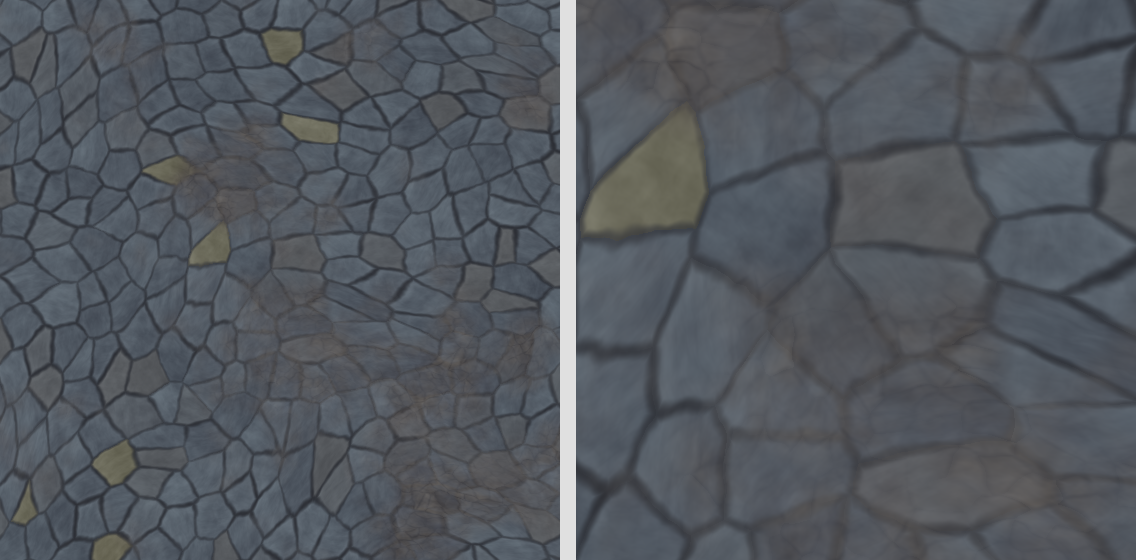
Left, the full canvas; right, a detail of the centre.
Give the GLSL for this texture, as a Shadertoy shader.

```glsl
// Worn blue-grey cobblestones in slanting, bent rows, with brown dirt filling some joints.

const vec3 SLATE_DARK  = vec3(0.265, 0.280, 0.322);
const vec3 SLATE_LIGHT = vec3(0.385, 0.415, 0.455);
const vec3 BROWN_STONE = vec3(0.350, 0.340, 0.345);
const vec3 OCHRE_STONE = vec3(0.450, 0.425, 0.340);
const vec3 DIRT_DARK   = vec3(0.255, 0.245, 0.250);
const vec3 DIRT_LIGHT  = vec3(0.415, 0.395, 0.375);
const vec3 JOINT       = vec3(0.175, 0.185, 0.210);

struct Stone {
    vec2 id;       // grid cell that owns the stone
    vec2 offset;   // position relative to the stone's seed
    float border;  // distance to the nearest joint
};

vec2 hash2(vec2 p) {
    vec3 q = fract(p.xyx * vec3(0.1031, 0.1030, 0.0973));
    q += dot(q, q.yzx + 33.33);
    return fract((q.xx + q.yz) * q.zy);
}

mat2 rotation(float angle) {
    float c = cos(angle), s = sin(angle);
    return mat2(c, -s, s, c);
}

// Smooth noise, roughly -1 to 1
float layeredSines(vec2 p) {
    float sum = 0.0, amplitude = 0.6;
    mat2 turn = rotation(1.1);
    for (int i = 0; i < 5; i++) {
        p = turn * p * 1.65 + 2.7;
        sum += amplitude * sin(p.x + 1.4 * sin(p.y * 0.8)) * cos(p.y + 1.2 * sin(p.x * 0.7));
        amplitude *= 0.68;
    }
    return sum;
}

vec2 seedOf(vec2 cell, float jitter) {
    return cell + 0.5 + jitter * (hash2(cell) - 0.5);
}

// Cellular noise with exact distance to the cell border
Stone cellular(vec2 p, float jitter) {
    Stone stone = Stone(vec2(0.0), vec2(0.0), 9.0);
    vec2 base = floor(p);
    float nearest = 9.0;
    for (int k = 0; k < 9; k++) {
        vec2 cell = base + vec2(k % 3 - 1, k / 3 - 1);
        vec2 offset = p - seedOf(cell, jitter);
        float d = dot(offset, offset);
        if (d < nearest) {
            nearest = d;
            stone.id = cell;
            stone.offset = offset;
        }
    }
    for (int k = 0; k < 25; k++) {
        if (k == 12) continue;
        vec2 cell = stone.id + vec2(k % 5 - 2, k / 5 - 2);
        vec2 other = p - seedOf(cell, jitter);
        float edge = dot(0.5 * (stone.offset + other), normalize(other - stone.offset));
        stone.border = min(stone.border, abs(edge));
    }
    return stone;
}

// Canvas position to bent paving rows
vec2 pavingCoords(vec2 uv) {
    vec2 p = rotation(0.52) * uv * 15.5;
    p.y = p.y * 1.12 + 1.1 * sin(p.x * 0.27 + 2.2);
    p += 0.35 * sin(p.yx * 0.9 + vec2(0.0, 1.7));
    return p + 0.06 * vec2(layeredSines(p * 1.3), layeredSines(p * 1.3 + 19.0));
}

float segmentDistance(vec2 p, vec2 a, vec2 b) {
    vec2 ab = b - a;
    return length(p - a - ab * clamp(dot(p - a, ab) / dot(ab, ab), 0.0, 1.0));
}

// Dirt gathers along a slanting band and in loose patches
float dirtAmount(vec2 uv) {
    float band = 1.0 - segmentDistance(uv, vec2(0.46, 0.56), vec2(0.78, 0.12)) / 0.36;
    float patches = layeredSines(uv * 7.0 + 4.0);
    return smoothstep(0.25, 1.15, 0.65 * max(band, 0.0) + 0.65 * patches + 0.18);
}

vec3 stoneColor(Stone stone, vec2 p) {
    vec2 kind = hash2(stone.id + 71.0);
    vec2 look = hash2(stone.id + 23.0);
    vec2 grain = rotation(look.x * 3.14) * stone.offset;
    float streaks = layeredSines(grain * vec2(1.8, 6.0) + look * 40.0);
    float blotches = layeredSines(p * 1.9 + look * 9.0);
    float tone = 0.30 + 0.42 * look.y + 0.16 * streaks + 0.22 * blotches;
    tone += 0.25 * dot(stone.offset, vec2(-0.4, 0.7));
    vec3 color = mix(SLATE_DARK, SLATE_LIGHT, tone);
    color = mix(color, BROWN_STONE + 0.06 * (tone - 0.5), 0.7 * smoothstep(0.72, 0.95, kind.x));
    return mix(color, OCHRE_STONE + 0.12 * (tone - 0.5), 0.8 * step(0.978, kind.y));
}

void mainImage(out vec4 fragColor, in vec2 fragCoord) {
    vec2 uv = fragCoord / iResolution.y;
    vec2 p = pavingCoords(uv);
    Stone stone = cellular(p, 0.72);
    float dirt = dirtAmount(uv);
    vec3 color = stoneColor(stone, p);

    // Broad light and a cooler tint away from the dirt
    color += 0.018 * layeredSines(uv * 2.2 + 1.0);
    color += vec3(-0.006, 0.006, 0.004) * (1.0 - dirt);

    // Worn pale rims and joints of uneven width and depth
    float wear = layeredSines(p * 0.8 + 31.0);
    float rim = smoothstep(0.06, 0.13, stone.border) * (1.0 - smoothstep(0.13, 0.24, stone.border));
    color += 0.016 * rim * (0.5 + wear);
    float joint = 1.0 - smoothstep(0.005, 0.095 + 0.035 * wear, stone.border);
    float depth = clamp(0.72 + 0.35 * wear - 0.45 * dirt, 0.15, 0.95);
    color = mix(color, JOINT, joint * depth);

    // Crumbled dirt over stones and joints
    Stone crumb = cellular(p * 3.1 + 0.5 * wear, 0.95);
    float crumbTone = 0.45 + 0.35 * layeredSines(p * 2.6 + 8.0) + 0.30 * (hash2(crumb.id).x - 0.5);
    crumbTone -= 0.25 * (1.0 - smoothstep(0.0, 0.16, crumb.border));
    vec3 dirtColor = mix(DIRT_DARK, DIRT_LIGHT, clamp(crumbTone, 0.0, 1.1));
    float cover = dirt * clamp(0.50 + 0.3 * joint + 0.35 * layeredSines(p * 1.5 + 50.0), 0.0, 0.9);
    color = mix(color, dirtColor, cover);

    // Soft fine mottling
    fragColor = vec4(color + 0.012 * layeredSines(p * 5.0), 1.0);
}
```
